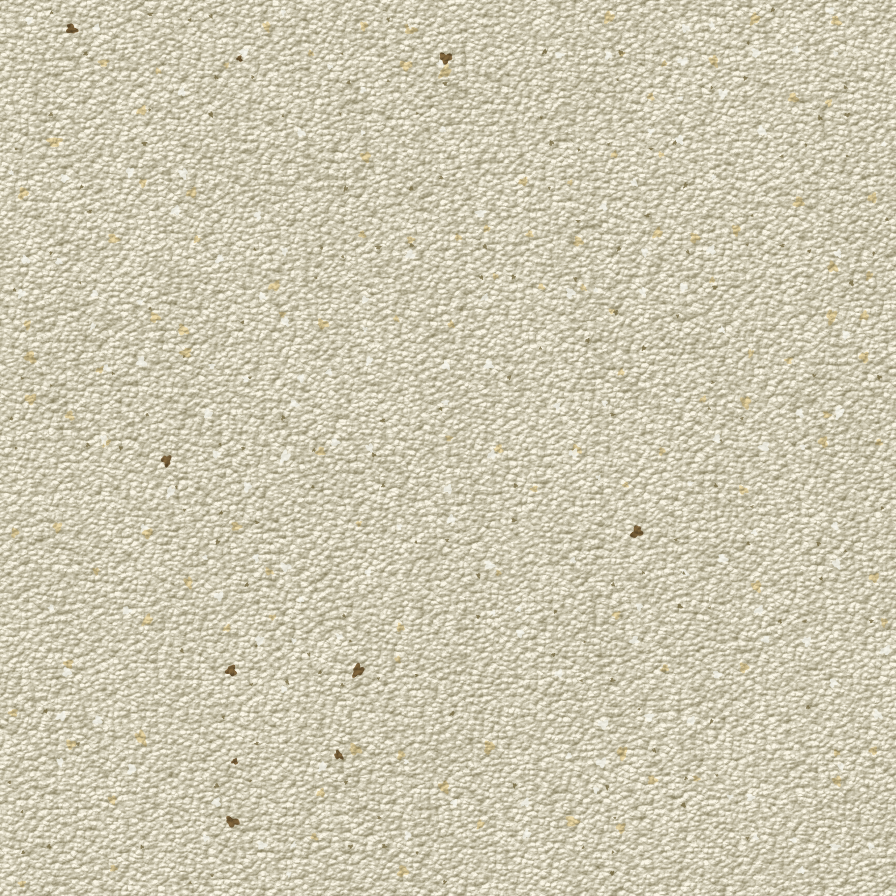
This texture is drawn by a WebGL 2 fragment shader. Its source:

```glsl
#version 300 es
precision highp float;

uniform vec2 u_resolution;
out vec4 fragColor;

const vec3 SHADOW = vec3(0.58, 0.55, 0.43);
const vec3 LIGHT = vec3(0.93, 0.91, 0.84);
const vec3 OCHRE = vec3(0.76, 0.65, 0.37);
const vec3 BROWN = vec3(0.40, 0.30, 0.15);
const vec3 OLIVE = vec3(0.45, 0.40, 0.24);
const vec3 QUARTZ = vec3(0.97, 0.97, 0.94);

vec3 hash3(vec2 cell, float seed) {
    vec3 q = fract(vec3(cell.xyx + seed * 17.3) * vec3(0.1031, 0.1030, 0.0973));
    q += dot(q, q.yxz + 33.33);
    return fract((q.xxy + q.yzz) * q.zyx);
}

// Layered sines, roughly -1 to 1
float waves(vec2 p, float phase) {
    float sum = 0.0;
    float gain = 0.5;
    for (int i = 0; i < 4; i++) {
        sum += gain * sin(p.x + 1.7 * sin(p.y + phase)) * cos(p.y - phase);
        p = mat2(1.6, 1.2, -1.2, 1.6) * p + 2.3;
        gain *= 0.55;
    }
    return sum;
}

// Cellular noise: nearest distance, gap to the second nearest, cell tone
vec3 cellular(vec2 p, float seed) {
    vec2 base = floor(p);
    float nearest = 8.0;
    float second = 8.0;
    float tone = 0.0;
    for (int y = -1; y <= 1; y++) {
        for (int x = -1; x <= 1; x++) {
            vec2 cell = base + vec2(x, y);
            vec3 rnd = hash3(cell, seed);
            float d = length(cell + rnd.xy - p);
            if (d < nearest) {
                second = nearest;
                nearest = d;
                tone = rnd.z;
            } else {
                second = min(second, d);
            }
        }
    }
    return vec3(nearest, second - nearest, tone);
}

// Side-lit grains: relief, crevices and a tone for each grain
float grainLayer(vec2 p, vec2 toLight, float relief, float crevice, float toneSpread, float seed) {
    vec3 here = cellular(p, seed);
    float toward = cellular(p + toLight, seed).x;
    float tone = (here.z - 0.5) * smoothstep(0.0, 0.25, here.y);
    return relief * (toward - here.x) + crevice * (0.45 - here.x) + toneSpread * tone;
}

// Sparse ragged specks, one at most in each grid cell
float specks(vec2 uv, float cells, float density, float radius, float pixel, float seed) {
    vec2 p = uv * cells;
    vec2 cell = floor(p);
    vec3 place = hash3(cell, seed);
    vec3 form = hash3(cell, seed + 5.0);
    vec2 d = (p - cell - mix(vec2(0.25), vec2(0.75), place.xy)) / cells;
    float turn = 6.2832 * form.x;
    d = mat2(cos(turn), sin(turn), -sin(turn), cos(turn)) * d;
    d.x *= mix(0.65, 1.0, form.y);
    float angle = atan(d.y, d.x);
    float ragged = 1.0 + 0.22 * sin(3.0 * angle + turn) + 0.14 * sin(5.0 * angle - 2.0 * turn);
    float size = radius * mix(0.55, 1.15, form.z) * ragged;
    float mask = 1.0 - smoothstep(-0.7 * pixel, 0.7 * pixel, length(d) - size);
    return mask * step(place.z, density);
}

void main() {
    float pixel = 1.0 / min(u_resolution.x, u_resolution.y);
    vec2 uv = gl_FragCoord.xy * pixel;
    vec2 warped = uv + 0.0012 * vec2(waves(uv * 190.0, 0.4), waves(uv * 170.0, 2.1));

    // Coarse and fine grains, wider than tall, lit from above
    float tone = 0.65;
    tone += grainLayer(warped * vec2(125.0, 165.0), vec2(-0.16, 0.34), 0.78, 0.42, 0.36, 1.0);
    tone += grainLayer(warped * vec2(215.0, 265.0), vec2(-0.14, 0.34), 0.55, 0.15, 0.18, 2.0);
    tone += 0.03 * waves(uv * 9.0, 1.3) + 0.03 * waves(uv * 43.0, 0.7);
    vec3 color = mix(SHADOW, LIGHT, clamp(tone, -0.25, 1.15));

    // Mineral inclusions
    float shade = 0.75 + 0.4 * clamp(tone, 0.0, 1.0);
    color = mix(color, OCHRE * shade, 0.5 * specks(uv, 21.0, 0.26, 0.0048, pixel, 3.0));
    color = mix(color, QUARTZ, 0.75 * specks(uv, 23.0, 0.26, 0.0042, pixel, 4.0));
    color = mix(color, OLIVE, 0.8 * specks(uv, 27.0, 0.24, 0.0020, pixel, 6.0));
    color = mix(color, BROWN * shade, 0.9 * specks(uv, 9.0, 0.16, 0.0050, pixel, 7.0));

    fragColor = vec4(color, 1.0);
}
```
